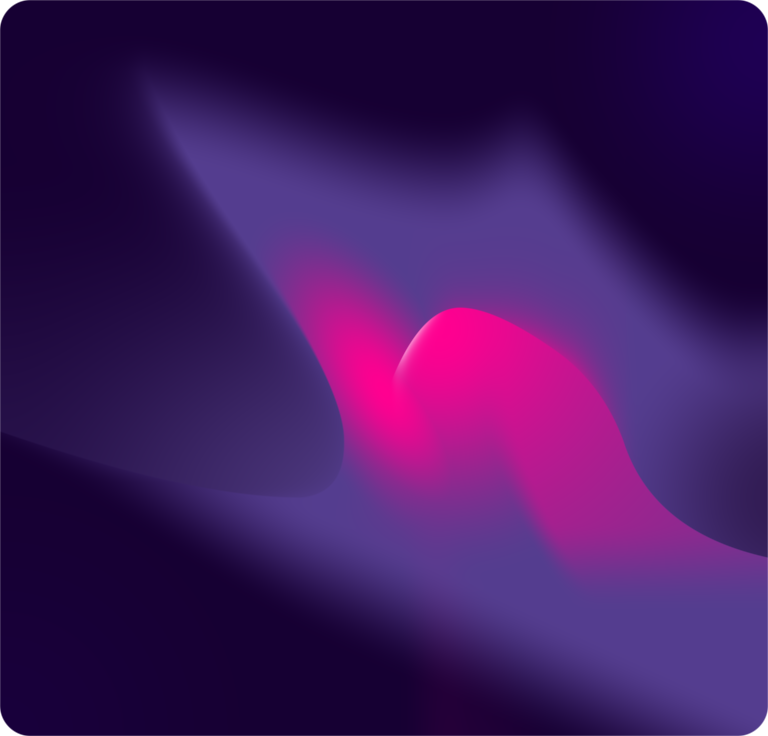
Write a WebGL 1 fragment shader that draws this background.

```glsl
precision highp float;
uniform vec2 u_resolution;

#define ASPECT 0.957
#define CORNER 0.040
#define NIGHT vec3(0.088, 0.0, 0.200)
#define INDIGO vec3(0.118, 0.0, 0.325)
#define VIOLET vec3(0.330, 0.240, 0.560)
#define DUSK vec3(0.195, 0.110, 0.330)
#define SLATE vec3(0.285, 0.205, 0.470)
#define HOT vec3(1.0, 0.0, 0.565)
#define GLINT vec3(0.97, 0.76, 0.92)
#define HEART vec2(0.501, 0.448)

// Falls smoothly from 1 at lo to 0 at hi.
float fall(float lo, float hi, float x) {
  return 1.0 - smoothstep(lo, hi, x);
}

// Quadratic Bezier monotone in x: returns its height and slope at x.
vec2 curve(vec2 a, vec2 b, vec2 c, float x) {
  vec2 bend = a - 2.0 * b + c, lead = b - a;
  float dx = clamp(x, min(a.x, c.x), max(a.x, c.x)) - a.x;
  float root = sqrt(max(lead.x * lead.x + bend.x * dx, 0.0));
  float t = clamp(dx / (lead.x + sign(lead.x) * root), 0.0, 1.0);
  vec2 tangent = lead + t * bend;
  return vec2(a.y + t * (2.0 * lead.y + t * bend.y), tangent.y / tangent.x);
}

// Distance to a curve along its normal, positive below it.
float below(vec2 line, float y) {
  return (line.x - y) / sqrt(1.0 + line.y * line.y);
}

// Crest of the bright ridge as a function of x.
vec2 ridgeLine(float x) {
  if (x < 0.599) return curve(vec2(0.508, 0.458), vec2(0.548, 0.557), vec2(0.599, 0.557), x);
  if (x < 0.725) return curve(vec2(0.599, 0.557), vec2(0.645, 0.557), vec2(0.725, 0.500), x);
  if (x < 0.812) return curve(vec2(0.725, 0.500), vec2(0.785, 0.457), vec2(0.812, 0.383), x);
  return curve(vec2(0.812, 0.383), vec2(0.850, 0.265), vec2(1.0, 0.232), x);
}

// Right side of the left fold as a function of y.
vec2 foldLine(float y) {
  if (y > 0.663) return curve(vec2(0.865, 0.189), vec2(0.780, 0.225), vec2(0.663, 0.306), y);
  if (y > 0.385) return curve(vec2(0.663, 0.306), vec2(0.460, 0.448), vec2(0.385, 0.448), y);
  return curve(vec2(0.385, 0.448), vec2(0.315, 0.450), vec2(0.310, 0.391), y);
}

// Strength of the wide violet band between its two soft borders.
float bandMask(vec2 p) {
  float top = 0.835 - 0.105 * smoothstep(0.15, 0.60, p.x)
            + 0.035 * exp(-pow((p.x - 0.69) / 0.06, 2.0))
            - 0.22 * smoothstep(0.66, 0.98, p.x);
  float bottom = 0.161 - 0.46 * (p.x - 0.52);
  float blur = mix(0.03, 0.085, smoothstep(0.0, 0.45, p.x));
  float reach = smoothstep(0.0, 0.42, p.x + 2.0 * max(p.y - 0.33, 0.0));
  return fall(top - 0.08, top + 0.08, p.y) * smoothstep(bottom - blur, bottom + blur, p.y) * reach;
}

// Tilted elliptical glow around the heart.
float heartGlow(vec2 p) {
  vec2 d = p - HEART;
  vec2 q = vec2(dot(d, vec2(-0.56, 0.826)), dot(d, vec2(0.826, 0.564)));
  q /= vec2(q.x > 0.0 ? 0.265 : 0.23, 0.115);
  return fall(0.0, 1.05, length(q));
}

// Pink inside the ridge, split by a soft inner crease.
float ridgeGlow(vec2 p, float heart) {
  float near = max(heart, fall(0.0, 0.33, distance(p, vec2(0.57, 0.53))));
  float far = min(1.0, 1.05 * exp(-2.8 * distance(p, vec2(0.59, 0.53))));
  far *= smoothstep(0.16, 0.28, p.y);
  float crease = curve(vec2(0.47, 0.632), vec2(0.33, 0.645), vec2(0.18, 0.75), p.y).x;
  return mix(near, max(near, far), smoothstep(-0.015, 0.03, p.x - crease));
}

void main() {
  vec2 p = gl_FragCoord.xy / u_resolution * vec2(1.0, ASPECT);
  float aa = 1.0 / u_resolution.x;

  // Night backdrop with an indigo corner
  vec3 backdrop = mix(NIGHT, INDIGO, fall(0.0, 0.30, distance(p, vec2(1.0, 0.90))));
  backdrop = mix(backdrop, INDIGO, 0.25 * fall(0.0, 0.35, length(p)));
  vec3 base = mix(backdrop, VIOLET, bandMask(p));

  // Ridge coverage, with a widening blend under its left tip
  float depth = below(ridgeLine(p.x), p.y);
  float spread = 0.004 + 0.5 * max(HEART.y + 0.01 - p.y, 0.0);
  float ridge = smoothstep(-aa, aa, depth) * smoothstep(0.508 - spread, 0.508 + spread, p.x);

  // Dusk behind the ridge
  float dusk = fall(0.02, 0.25, distance(p, vec2(1.03, 0.31)));
  vec3 color = mix(base, DUSK, dusk * (1.0 - ridge));

  // Pink light on both sides of the crest
  float heart = heartGlow(p);
  float fringe = mix(0.25, 0.55, smoothstep(0.60, 0.72, p.x)) * exp(-max(-depth, 0.0) / 0.028);
  fringe *= smoothstep(0.52, 0.60, p.x) * fall(0.74, 0.84, p.x);
  float pink = mix(max(heart, fringe), ridgeGlow(p, heart), ridge);
  color = mix(color, HOT, pink);

  // Pale sliver on the rising edge
  float glint = exp(-max(depth, 0.0) / 0.007) * smoothstep(0.508, 0.53, p.x) * fall(0.54, 0.585, p.x);
  color = mix(color, GLINT, 0.75 * glint * ridge);

  // Left fold, shaded toward its lower right and lit along its side
  float side = below(foldLine(p.y), p.x);
  float hem = -below(curve(vec2(0.0, 0.396), vec2(0.25, 0.310), vec2(0.391, 0.310), p.x), p.y);
  float light = fall(0.30, 0.75, p.y) * mix(0.35, 1.0, smoothstep(0.0, 0.45, p.x));
  float rim = exp(-max(side, 0.0) / 0.028) * mix(0.6, 1.0, smoothstep(0.40, 0.60, p.y));
  vec3 cloth = mix(mix(backdrop, SLATE, light), base, rim);
  float blur = max(aa, mix(0.0015, 0.025, smoothstep(0.45, 0.85, p.y)));
  color = mix(color, cloth, smoothstep(-blur, blur, min(side, hem)));

  // Rounded card corners
  vec2 halfSize = 0.5 * vec2(1.0, ASPECT);
  float card = length(max(abs(p - halfSize) - halfSize + CORNER, 0.0)) - CORNER;
  color = mix(color, vec3(1.0), smoothstep(-aa, aa, card));

  gl_FragColor = vec4(color, 1.0);
}
```
